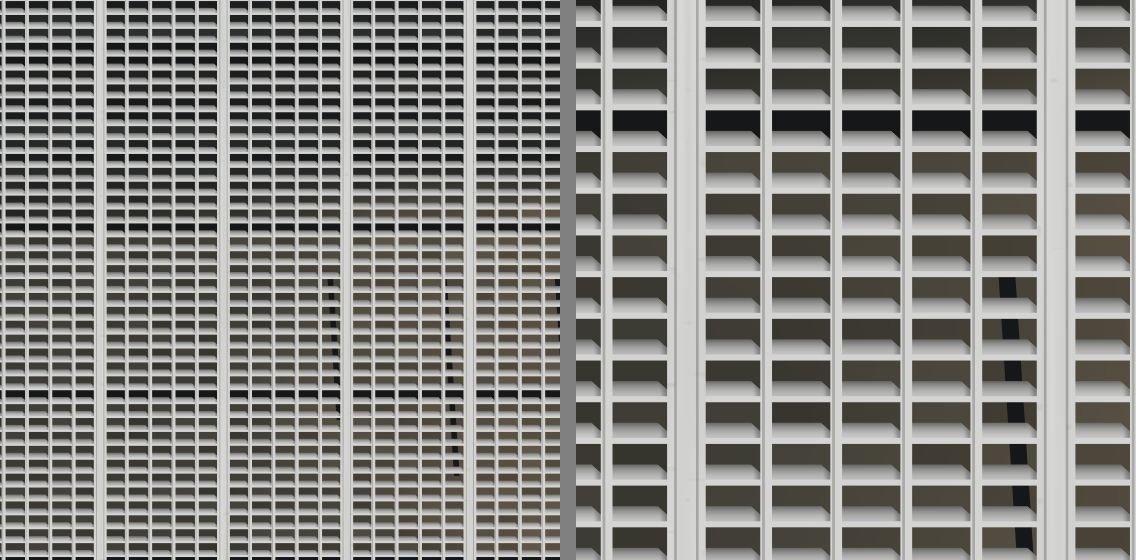
Left: the whole. Right: its middle third, enlarged.
Write a Shadertoy shader that draws this texture.

```glsl
// Facade of pale metal louvres: wide posts split it into panels of five cell columns.
// Folded coordinates give the distances to posts, bars and slats; the layers run
// from the dim interior out to the posts, with hashed tone changes per cell and row.

const float PANEL = 0.22005;      // spacing of the wide posts
const float POST_X = 0.179;       // centre of the first whole post
const float POST_HALF = 0.0115;
const float CELL = 0.0417;        // spacing of the thin bars
const float BAR_HALF = 0.0035;
const float ROW = 0.02482;        // spacing of the slats
const float ROW_Y = 0.0071;       // centre of the lowest slat lip
const float LIP_HALF = 0.0018;
const float SLAT_TOP = 0.0108;    // height of a slat above its lip centre

const vec3 PAINT = vec3(0.83, 0.83, 0.825);
const vec3 SEAM = vec3(0.57, 0.57, 0.56);
const vec3 BLACK = vec3(0.085, 0.09, 0.095);
const vec3 OLIVE = vec3(0.235, 0.23, 0.20);
const vec3 BROWN = vec3(0.34, 0.305, 0.25);

float hash(vec2 p) {
    vec3 q = fract(vec3(p.xyx) * 0.1031);
    q += dot(q, q.yzx + 33.33);
    return fract((q.x + q.y) * q.z);
}

float noise(vec2 p) {
    vec2 i = floor(p), f = fract(p);
    f = f * f * (3.0 - 2.0 * f);
    return mix(mix(hash(i), hash(i + vec2(1, 0)), f.x),
               mix(hash(i + vec2(0, 1)), hash(i + vec2(1, 1)), f.x), f.y);
}

// Smooth coverage of a shape with signed distance d
float cover(float d, float px) {
    return clamp(0.5 - d / px, 0.0, 1.0);
}

// Dim room behind the louvres, warmer to the lower right
vec3 interior(vec2 uv, float row, float column, float px) {
    float low = 1.0 - smoothstep(0.58, 0.70, uv.y + 0.06 * (0.5 - uv.x));
    float warm = smoothstep(0.35, 0.95, uv.x + 0.25 * (noise(uv * 7.0) - 0.5));
    vec3 upper = BLACK + 0.09 * hash(vec2(row, 3.0)) * vec3(0.95, 1.0, 0.92);
    vec3 color = mix(upper, mix(OLIVE, BROWN, warm), low);
    color *= 0.88 + 0.24 * hash(vec2(column, row));
    if (mod(row, 12.0) == 1.0) color = BLACK;

    // Leaning cables glimpsed through the openings
    for (int i = 0; i < 3; i++) {
        float k = float(i);
        float x = 0.590 + 0.203 * k + (0.5 - uv.y) * 0.065;
        float end = max(uv.y - 0.502, 0.25 - 0.1 * k - uv.y);
        color = mix(color, BLACK, cover(max(abs(uv.x - x) - 0.005, end), px));
    }
    return color;
}

// Sloping slat face, bright at its lip and shaded towards the back
vec3 slatFace(float t, float tone) {
    float depth = clamp(t / SLAT_TOP, 0.0, 1.0);
    return mix(vec3(0.77), vec3(0.40, 0.40, 0.39), depth * depth) * tone;
}

// Thin bar with a groove left of its centre
vec3 barFace(float d, float px) {
    return mix(PAINT, SEAM, 0.65 * cover(abs(d + 0.0016) - 0.0008, px));
}

// Wide post with two folded seams and faint vertical weathering
vec3 postFace(float d, vec2 uv, float px) {
    float seams = cover(abs(abs(d) - 0.0065) - 0.0008, px);
    float wear = noise(uv * vec2(240.0, 9.0)) - 0.5;
    float spot = smoothstep(0.86, 0.96, noise(uv * vec2(110.0, 160.0)));
    return mix(PAINT, SEAM, 0.7 * seams) + 0.035 * wear - 0.035 * spot;
}

void mainImage(out vec4 fragColor, in vec2 fragCoord) {
    vec2 uv = fragCoord / iResolution.xy;
    float px = 1.0 / min(iResolution.x, iResolution.y);

    // Position in the panel, its column and its row
    float across = (uv.x - POST_X) / PANEL;
    float panel = floor(across);
    float x = (fract(across) - 0.5) * PANEL;
    float index = floor(x / CELL + 0.5);
    float column = index + 5.0 * panel + 40.0;
    float c = x - index * CELL;
    float rise = (uv.y - ROW_Y) / ROW;
    float slat = floor(rise + 0.25);
    float t = (rise - slat) * ROW;

    vec3 color = interior(uv, floor(rise) + 2.0, column, px);

    // Slats, cut by a slanting shadow at the right end of each cell
    float rightEdge = min(0.5 * CELL - BAR_HALF, 0.5 * PANEL - POST_HALF - index * CELL);
    float toRight = rightEdge - c;
    float shadow = max(0.0, 0.0055 - toRight);
    float tone = 0.95 + 0.1 * hash(vec2(column, slat + 71.0));
    vec3 face = slatFace(t, tone) * mix(0.72, 1.0, smoothstep(0.0, 0.005, toRight));
    float slatDist = max(-t, t - SLAT_TOP + 0.9 * shadow);
    color = mix(color, face, cover(slatDist, px));
    float lip = cover(abs(t) - LIP_HALF, px);
    color = mix(color, PAINT * mix(0.95, 1.0, tone), lip);

    // Bars and posts stand in front
    float barX = (fract(x / CELL) - 0.5) * CELL;
    color = mix(color, barFace(barX, px), cover(abs(barX) - BAR_HALF, px));
    float postX = (fract(across + 0.5) - 0.5) * PANEL;
    color = mix(color, postFace(postX, uv, px), cover(abs(postX) - POST_HALF, px));

    fragColor = vec4(color, 1.0);
}
```
